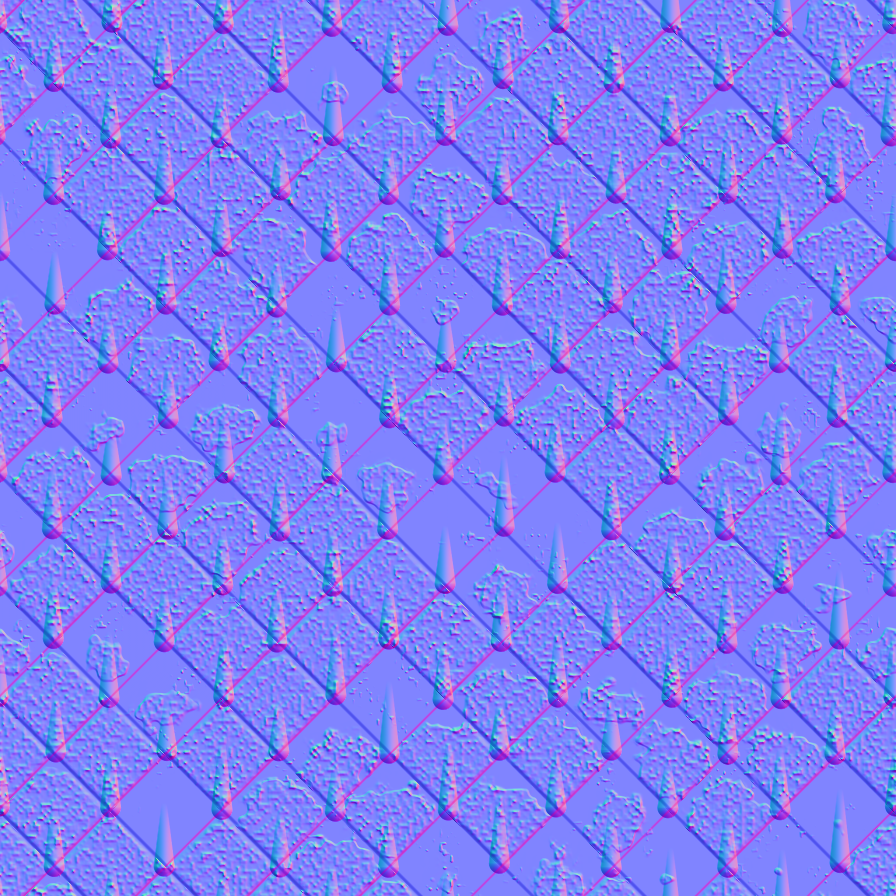
Give the GLSL for this texture map, as a Shadertoy shader.

```glsl
// Tangent-space normal map of overlapping diamond scales, each with a teardrop spike.
// A height field sums bevelled scales, spikes and eroded grainy patches;
// its central differences give the normal, which is packed into RGB.

#define REPEATS 8.0                 // scales across and down
#define LATTICE vec2(0.48, 0.25)    // position of the first lower corner, in cells
#define STEP_HEIGHT 0.016           // drop from one scale to the next
#define EDGE_WIDTH vec2(0.052, 0.034) // lower-left and lower-right bevels
#define SPIKE_RADIUS 0.092
#define SPIKE_HEIGHT 0.066
#define PATCH_HEIGHT 0.009
#define GRAIN_SCALE 32.0            // grains per cell
#define GRAIN_HEIGHT 0.015
#define RIM_GRAIN 0.042
#define FRESH_SPOT vec2(4.35, 3.2)  // area with little wear, in cells

float hash(vec2 p) {
    vec3 a = fract(vec3(p.xyx) * 0.1031);
    a += dot(a, a.yzx + 33.33);
    return fract((a.x + a.y) * a.z);
}

// Value noise that wraps after the given period.
float noise(vec2 p, float period) {
    vec2 i = floor(p), f = p - i;
    f = f * f * (3.0 - 2.0 * f);
    vec2 lo = mod(i, period), hi = mod(i + 1.0, period);
    return mix(mix(hash(lo), hash(vec2(hi.x, lo.y)), f.x),
               mix(hash(vec2(lo.x, hi.y)), hash(hi), f.x), f.y);
}

// Lower corner of a scale, in cells, from its diagonal index.
vec2 corner(vec2 id) {
    return 0.5 * vec2(id.x - id.y, id.x + id.y);
}

float scaleRandom(vec2 id, float seed) {
    return hash(mod(corner(id), REPEATS) * 2.0 + seed);
}

// Cone that rises downward and ends in a rounded tip.
float spike(vec2 p, vec2 id) {
    vec2 jitter = vec2(scaleRandom(id, 31.0), scaleRandom(id, 57.0)) - 0.5;
    p -= vec2(0.0, 0.03) + 0.05 * jitter;
    float len = mix(0.42, 0.66, scaleRandom(id, 83.0));
    float taper = clamp(1.0 - p.y / len, 0.0, 1.0);
    float radius = SPIKE_RADIUS * mix(0.25, 1.0, taper);
    vec2 d = vec2(p.x, min(p.y, 0.0)) / radius;
    return SPIKE_HEIGHT * pow(taper, 1.4) * max(1.0 - dot(d, d), 0.0);
}

float height(vec2 q) {
    vec2 r = q - LATTICE;
    vec2 diag = vec2(r.x + r.y, r.y - r.x);
    vec2 id = floor(diag), f = diag - id;
    vec2 p = r - corner(id);

    // Scale: raised lower edges, sinking gently toward the top
    vec2 bevel = smoothstep(vec2(0.0), EDGE_WIDTH, f) * (1.0 - f);
    float h = STEP_HEIGHT * (bevel.x + bevel.y);

    // Spikes at the four corners, since tips overhang their scales
    float spikes = 0.0;
    for (int i = 0; i < 4; i++) {
        vec2 o = vec2(i & 1, i >> 1);
        spikes = max(spikes, spike(p - corner(o), id + o));
    }
    h += spikes;

    // Worn patch with a ragged outline, sized at random per scale
    vec2 center = corner(id) + LATTICE + vec2(0.0, 0.4);
    float wear = scaleRandom(id, 11.0);
    wear *= smoothstep(0.25, 1.15, length(center - FRESH_SPOT));
    float ragged = 0.65 * noise(q * 4.0, 32.0) + 0.35 * noise(q * 13.0, 104.0) - 0.5;
    float inside = 0.66 * sqrt(wear) - 0.08 - length(p - vec2(0.0, 0.4)) + 0.36 * ragged;
    vec2 border = min(f, 1.0 - f);
    float fade = smoothstep(0.0, 0.07, min(border.x, border.y));
    float worn = smoothstep(-0.01, 0.03, inside) * fade;
    h += PATCH_HEIGHT * worn;

    // Grain: fine in patches, coarse along rims and on worn spikes
    float clumps = smoothstep(0.35, 0.75, noise(q * 7.0 + 3.0, 56.0));
    float rim = exp(-pow(inside / 0.035, 2.0)) * smoothstep(0.1, 0.3, wear);
    float onSpike = smoothstep(0.0, 0.02, spikes) * smoothstep(0.25, 0.8, wear);
    float coarse = clumps * max(rim, 0.75 * onSpike);
    float grain = noise(q * GRAIN_SCALE, REPEATS * GRAIN_SCALE);
    h += grain * grain * (GRAIN_HEIGHT * worn + RIM_GRAIN * coarse);

    // Stray specks on the smooth parts
    float stray = smoothstep(0.6, 0.85, noise(q * 5.0 + 9.0, 40.0));
    return h + 0.012 * stray * smoothstep(0.7, 1.0, grain);
}

void mainImage(out vec4 fragColor, in vec2 fragCoord) {
    vec2 q = REPEATS * fragCoord / iResolution.xy;
    float e = REPEATS * max(0.5 / iResolution.y, 0.0008);
    vec2 slope = vec2(height(q + vec2(e, 0.0)) - height(q - vec2(e, 0.0)),
                      height(q + vec2(0.0, e)) - height(q - vec2(0.0, e))) / (2.0 * e);
    vec3 normal = normalize(vec3(-slope, 1.0));
    fragColor = vec4(0.5 + 0.5 * normal, 1.0);
}
```
